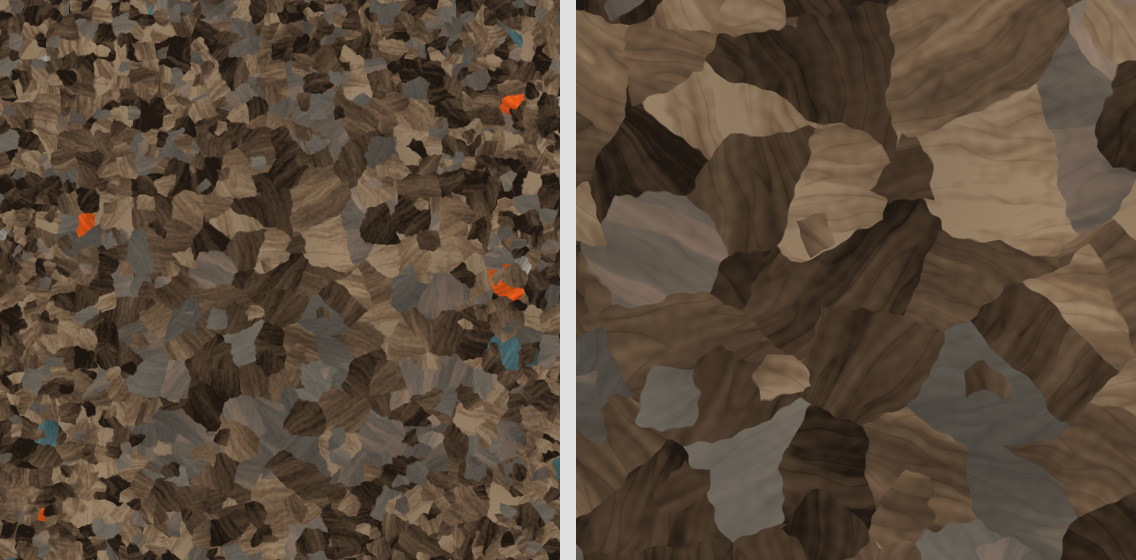
Left: the whole. Right: its middle third, enlarged.
Reproduce this texture procedurally as a Shadertoy shader.

```glsl
// A crowded patchwork of torn stone and wood scraps, large in the middle and
// small toward the rim. Layers of ragged Voronoi cells are stacked; each cell
// gets its own tone, direction, curved ribs, bands and grain.

const float TAU = 6.2831853;
const vec3 SOOT   = vec3(0.12, 0.09, 0.065);
const vec3 UMBER  = vec3(0.24, 0.185, 0.135);
const vec3 BROWN  = vec3(0.335, 0.265, 0.20);
const vec3 TAN    = vec3(0.45, 0.36, 0.27);
const vec3 SAND   = vec3(0.56, 0.475, 0.375);
const vec3 SLATE  = vec3(0.365, 0.345, 0.31);
const vec3 MAUVE  = vec3(0.43, 0.365, 0.315);
const vec3 ORANGE = vec3(0.85, 0.33, 0.09);
const vec3 CHALK  = vec3(0.62, 0.60, 0.56);
const vec3 TEAL   = vec3(0.27, 0.38, 0.39);

vec3 hash3(vec3 p) {
    p = fract(p * vec3(0.1031, 0.1030, 0.0973));
    p += dot(p, p.yxz + 33.33);
    return fract((p.xxy + p.yxx) * p.zyx);
}

float gradDot(vec2 cell, vec2 offset) {
    float angle = TAU * hash3(vec3(cell, 7.0)).x;
    return dot(vec2(cos(angle), sin(angle)), offset);
}

// Gradient noise, roughly -0.7 to 0.7
float noise(vec2 p) {
    vec2 i = floor(p), f = p - i;
    vec2 u = f * f * f * (f * (f * 6.0 - 15.0) + 10.0);
    vec2 e = vec2(1.0, 0.0);
    return mix(mix(gradDot(i, f), gradDot(i + e.xy, f - e.xy), u.x),
               mix(gradDot(i + e.yx, f - e.yx), gradDot(i + e.xx, f - e.xx), u.x), u.y);
}

// 0 in the calm middle, 1 at the busy rim
float rim(vec2 p) {
    return smoothstep(0.18, 0.58, length((p - vec2(0.53, 0.40)) * vec2(1.0, 0.88)));
}

vec3 earthRamp(float t) {
    t = clamp(t, 0.0, 1.0) * 4.0;
    vec3 c = mix(SOOT, UMBER, clamp(t, 0.0, 1.0));
    c = mix(c, BROWN, clamp(t - 1.0, 0.0, 1.0));
    c = mix(c, TAN, clamp(t - 2.0, 0.0, 1.0));
    return mix(c, SAND, clamp(t - 3.0, 0.0, 1.0));
}

// Surface of one scrap; q is the position relative to its site
vec3 scrapColor(vec2 q, vec2 site, float scale, vec3 look, vec3 kind) {
    float edge = rim(site), angle = TAU * look.x;
    vec2 dir = vec2(cos(angle), sin(angle));
    vec2 local = vec2(dot(q, dir), dot(q, vec2(-dir.y, dir.x)));
    vec2 shift = 60.0 * kind.yz;

    // Bent coordinates: ribs run as arcs or spread as a fan
    float radius = mix(0.07, 0.45, kind.x);
    vec2 arm = local + vec2(0.0, radius);
    vec2 bent = vec2(atan(arm.x, arm.y) * radius, length(arm) - radius);
    bent = look.z > 0.5 ? bent : bent.yx;
    bent.x += 0.005 * noise(q * 38.0 + shift);

    float broad = noise(bent * vec2(42.0, 7.0) + shift);
    float ribs = noise(bent * vec2(165.0, 13.0) + shift.yx);
    float grain = noise(q * 130.0 + shift);
    float crack = 1.0 - smoothstep(0.0, 0.09, abs(noise(bent * vec2(75.0, 16.0) - shift)));
    float band = smoothstep(0.08, 0.13, broad) * step(0.4, kind.x);
    float slope = local.x * scale;

    float relief = 0.22 * broad + 0.20 * ribs + 0.10 * grain
                 - 0.09 * crack + 0.10 * band + 0.13 * slope;
    vec3 earth = earthRamp(mix(0.05, 0.97, look.y) - 0.05 * edge + relief * (1.0 + 0.4 * edge));
    vec3 stone = mix(SLATE, MAUVE, clamp(0.7 * kind.x + 0.5 * band - 0.15, 0.0, 1.0));
    stone *= 0.84 + 0.28 * look.y + 0.55 * relief;

    float courtyard = 1.0 - smoothstep(0.06, 0.2, length(site - vec2(0.60, 0.25)));
    float stoneShare = mix(0.27, 0.14, edge) + 0.42 * courtyard;
    vec3 color = kind.y < stoneShare ? stone : earth;

    // Rare bright scraps near the rim
    vec3 accent = kind.z > 0.83 ? ORANGE : mix(TEAL, CHALK, step(0.3, kind.z));
    bool bright = kind.y > 0.972 && edge > 0.5;
    return bright ? accent * (0.9 + relief) : color;
}

vec2 siteOf(vec2 id, float seed) {
    return id + 0.5 + 0.82 * (hash3(vec3(id, seed)).xy - 0.5);
}

// Premultiplied scrap, present with a chance that grows toward the rim
vec4 scrap(vec2 p, vec2 id, float scale, float seed, vec2 chance) {
    vec2 site = siteOf(id, seed) / scale;
    float present = hash3(vec3(id, seed)).z;
    if (present > mix(chance.x, chance.y, rim(site))) return vec4(0.0);
    vec3 look = hash3(vec3(id, seed + 11.0)), kind = hash3(vec3(id, seed + 23.0));
    return vec4(scrapColor(p - site, site, scale, look, kind), 1.0);
}

// Lays one sheet of scraps over the color below, blending across cell borders
vec3 addLayer(vec3 below, vec2 p, vec2 ragged, float scale, float seed, vec2 chance, float pixel) {
    vec2 g = ragged * scale, base = floor(g);
    vec2 id1 = base, id2 = base, to1 = vec2(9.0), to2 = vec2(9.0);
    for (int k = 0; k < 25; k++) {
        vec2 id = base + vec2(k % 5, k / 5) - 2.0;
        vec2 to = siteOf(id, seed) - g;
        if (dot(to, to) < dot(to1, to1)) {
            id2 = id1; to2 = to1;
            id1 = id; to1 = to;
        } else if (dot(to, to) < dot(to2, to2)) {
            id2 = id; to2 = to;
        }
    }
    float border = dot(0.5 * (to1 + to2), normalize(to2 - to1)) / scale;
    float blend = 0.5 - 0.5 * smoothstep(0.0, pixel, border);
    vec4 top = scrap(p, id1, scale, seed, chance);
    if (blend > 0.0) top = mix(top, scrap(p, id2, scale, seed, chance), blend);
    return below * (1.0 - top.a) + top.rgb;
}

void mainImage(out vec4 fragColor, in vec2 fragCoord) {
    vec2 p = fragCoord / iResolution.y;
    float pixel = 0.8 / iResolution.y;

    // Torn outlines: a broad wobble plus fine nicks
    vec2 wobble = vec2(noise(p * 27.0), noise(p * 27.0 + 40.0));
    vec2 nicks = vec2(noise(p * 105.0 + 15.0), noise(p * 105.0 + 70.0));
    vec2 ragged = p + 0.010 * wobble + 0.0035 * nicks;

    // From the largest scraps to the smallest
    vec3 color = addLayer(SOOT, p, ragged, 11.5, 1.0, vec2(1.0), pixel);
    color = addLayer(color, p, ragged, 17.0, 2.0, vec2(0.45, 0.85), pixel);
    color = addLayer(color, p, ragged, 29.0, 3.0, vec2(0.06, 0.72), pixel);
    color = addLayer(color, p, ragged, 47.0, 4.0, vec2(0.01, 0.34), pixel);

    // Soft stains across neighbouring scraps
    color *= 1.0 + 0.14 * noise(p * 9.0 + 5.0);
    fragColor = vec4(color, 1.0);
}
```
